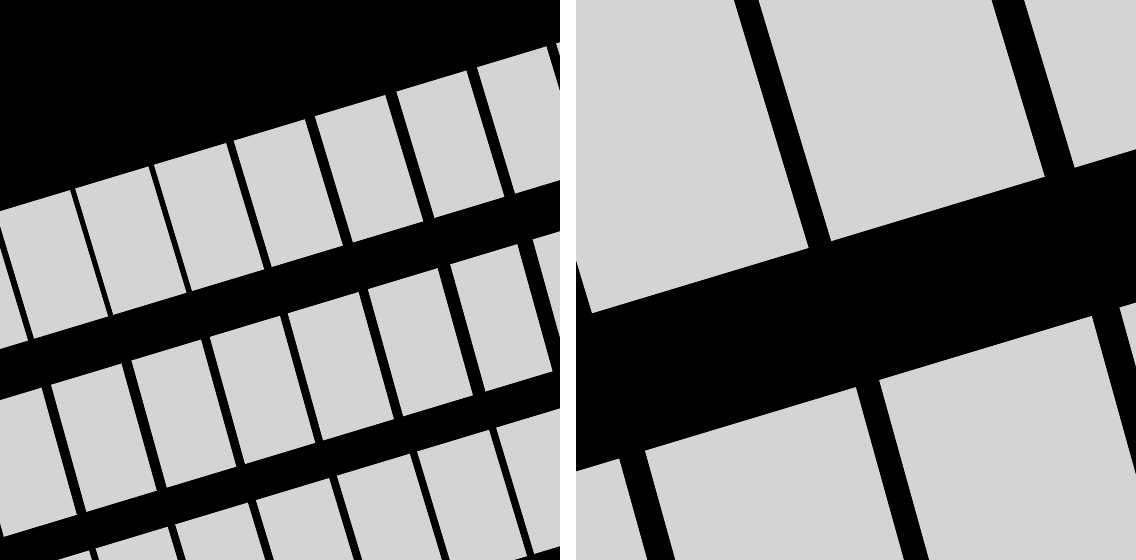
Left: the whole. Right: its middle third, enlarged.
Give the GLSL for this pattern, as a WebGL 1 fragment shader.

```glsl
precision highp float;
// Three tilted bands of pale upright tiles on black.
// The plane is rotated and scaled to one tile pitch per unit; each band is cut
// by dark joints whose width and position drift slowly along it.

uniform vec2 u_resolution;

// Signed distance to the tiles of one band, negative inside a tile.
float bandDistance(vec2 p, float row) {
  float center = 3.218 + 2.171 * row - 0.068 * row * (row - 1.0);
  float across = p.y - center;

  // The middle band leans slightly.
  float along = p.x + 0.022 * row * (2.0 - row) * across + 0.8355;
  float joint = floor(along + 0.5);

  // Joint width: base, growth along the band and wave height.
  vec3 width = vec3(0.070, 0.0096, 0.0219)
    + row * vec3(0.0306, 0.0090, 0.0241)
    - row * row * vec3(0.0114, 0.0063, 0.0153);
  float gap = width.x + width.y * joint
    + width.z * cos(1.05 * (joint - 4.7 - 1.6 * row));

  // Joints wander a little off the regular grid.
  float phase = 0.4 + row * (1.4 * row - 1.0);
  float drift = 0.0166 * cos(1.05 * (joint - phase));

  float jointDistance = 0.5 * gap - abs(along - joint - drift);
  return max(abs(across) - 0.792, jointDistance);
}

void main() {
  // Tile units, measured from the top left corner, then tilted.
  float scale = 6.72 / u_resolution.y;
  vec2 p = vec2(gl_FragCoord.x, u_resolution.y - gl_FragCoord.y) * scale;
  float c = cos(0.293);
  float s = sin(0.293);
  p = vec2(c * p.x - s * p.y, s * p.x + c * p.y);

  float nearest = 10.0;
  for (int i = 0; i < 3; i++) {
    nearest = min(nearest, bandDistance(p, float(i)));
  }

  float tile = 1.0 - smoothstep(-0.5 * scale, 0.5 * scale, nearest);
  gl_FragColor = vec4(vec3(0.83) * tile, 1.0);
}
```
